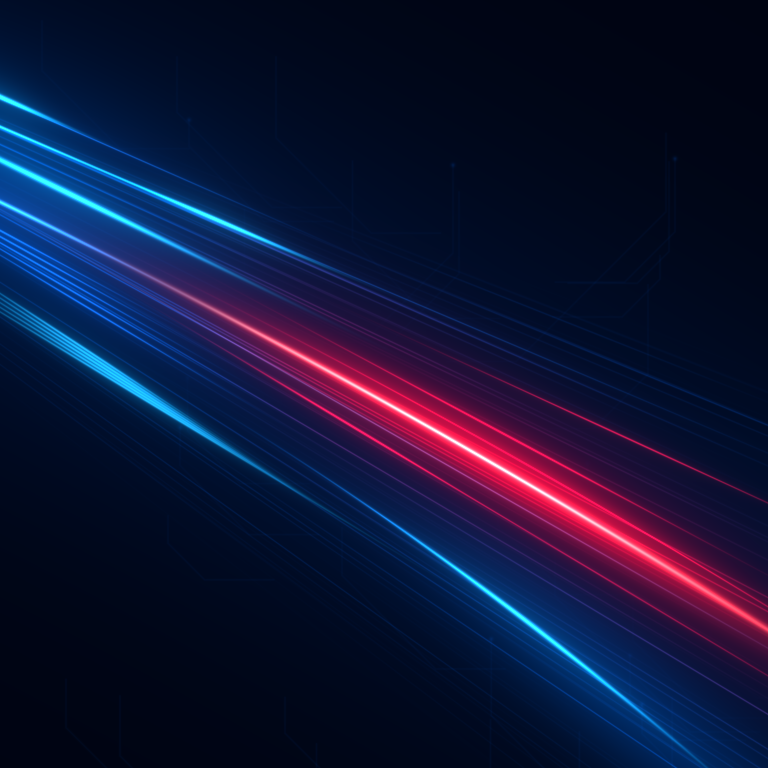
This background is drawn by a Shadertoy shader. Its source:

```glsl
// Fanned light streaks, blue and cyan with one hot red beam, cross a dark navy field.
// Each streak is a gently bent line with a soft core, a halo and a fade along its length;
// hashed fan lanes add fine filaments, and segment distances draw faint circuit traces.

#define NAVY  vec3(0.0, 0.015, 0.07)
#define DEEP  vec3(0.0, 0.062, 0.19)
#define BLUE  vec3(0.01, 0.36, 0.85)
#define CYAN  vec3(0.03, 0.72, 0.95)
#define RED   vec3(0.95, 0.04, 0.18)
#define MAIN_PATH vec3(0.263, 0.4836, 0.0735)
#define LOW_PATH  vec3(0.376, 0.496, 0.1975)
#define FINE_WIDTH 0.0011
#define FILAMENT_GAIN 0.36
#define TRACE_GAIN 0.05

float hash(vec2 p) {
    return fract(sin(dot(p, vec2(127.1, 311.7))) * 43758.5453);
}

float bell(float x, float width) {
    return exp(-x * x / (width * width));
}

// Signed distance to the curve y = start + slope * x + bend * x^2
float pathDistance(vec2 p, vec3 path) {
    float y = path.x + p.x * (path.y + path.z * p.x);
    float slope = path.y + 2.0 * path.z * p.x;
    return (p.y - y) / sqrt(1.0 + slope * slope);
}

// span = centre and reach along x; only green-rich tints get a pale centre
vec3 streak(vec2 p, vec3 path, vec2 span, float width, vec3 tint) {
    float d = pathDistance(p, path);
    float fade = bell(p.x - span.x, span.y);
    float w = max(width * mix(0.5, 1.0, fade), FINE_WIDTH);
    float core = bell(d, w);
    float halo = exp(-abs(d) / (w * 5.0));
    return fade * (tint * (core + 0.25 * halo) + 0.3 * tint.g * core * fade);
}

float segmentDistance(vec2 p, vec2 a, vec2 b) {
    vec2 ab = b - a;
    return length(p - a - ab * clamp(dot(p - a, ab) / dot(ab, ab), 0.0, 1.0));
}

// Fine lines spread over a fan whose lanes open toward the right
float filaments(vec2 p, float fan) {
    float sum = 0.0;
    for (int i = 0; i < 3; i++) {
        float layer = float(i);
        float lanes = 45.0 + 30.0 * layer;
        float lane = floor(fan * lanes);
        float shift = hash(vec2(lane, layer));
        float power = hash(vec2(lane, layer + 7.0));
        float centre = hash(vec2(lane, layer + 13.0));
        float d = (fract(fan * lanes) - 0.3 - 0.4 * shift) / lanes * (1.0 + p.x) * 0.85;
        sum += power * power * bell(p.x - centre, 0.2 + 0.3 * shift) * bell(d, FINE_WIDTH);
    }
    return sum * smoothstep(0.1, 0.17, fan) * (1.0 - smoothstep(0.36, 0.52, fan));
}

// Bent circuit lines and small nodes
float circuit(vec2 p) {
    float sum = 0.0;
    for (int i = 0; i < 34; i++) {
        float id = float(i);
        vec2 a = vec2(hash(vec2(id, 1.0)), hash(vec2(id, 2.0)));
        float side = a.x > 0.55 && a.y < 0.5 ? -1.0 : 1.0;
        vec2 b = a + vec2(0.0, 0.03 + 0.1 * hash(vec2(id, 3.0)));
        vec2 c = b + vec2(side, 1.0) * (0.04 + 0.16 * hash(vec2(id, 4.0)));
        vec2 e = c + vec2(side * 0.09, 0.0);
        float d = min(segmentDistance(p, a, b), min(segmentDistance(p, b, c), segmentDistance(p, c, e)));
        sum += bell(d, 0.0013) + (i % 3 == 0 ? 3.0 * bell(length(p - a), 0.003) : 0.0);
    }
    return sum;
}

void mainImage(out vec4 fragColor, in vec2 fragCoord) {
    vec2 p = fragCoord / iResolution.xy;
    p.y = 1.0 - p.y; // measured downward from the top
    float fan = (p.y - 0.27 * p.x) / (1.0 + p.x);
    float beam = pathDistance(p, MAIN_PATH);
    float low = pathDistance(p, LOW_PATH);

    // Dark field and broad hazes
    vec3 color = mix(NAVY, DEEP, bell(beam, 0.33));
    color += vec3(0.0, 0.15, 0.3) * bell(fan - 0.24, 0.135) * bell(p.x, 0.3);
    color += vec3(0.0, 0.11, 0.23) * bell(low, 0.075) * bell(p.x - 0.8, 0.28);
    float redSpan = bell(p.x - 0.67, 0.36);
    color *= 1.0 - vec3(0.0, 0.8, 0.4) * redSpan * bell(beam, 0.06);
    color += redSpan * (vec3(0.22, 0.0, 0.07) * bell(beam + 0.012, 0.09)
                      + vec3(0.5, 0.01, 0.06) * bell(beam, 0.032));

    // Circuit and filaments
    color += BLUE * TRACE_GAIN * circuit(p) * (1.0 - bell(beam, 0.2));
    float redness = bell(beam, 0.1) * smoothstep(0.2, 0.45, p.x);
    color += mix(BLUE, RED, redness) * FILAMENT_GAIN * filaments(p, fan);

    // Upper blue streaks
    color += streak(p, vec3(0.126, 0.44, 0.0), vec2(0.0, 0.075), 0.003, CYAN);
    color += streak(p, vec3(0.128, 0.44, 0.0), vec2(0.1, 0.22), 0.001, BLUE * 0.4);
    color += streak(p, vec3(0.165, 0.43, 0.0), vec2(0.28, 0.11), 0.0028, CYAN);
    color += streak(p, vec3(0.165, 0.43, 0.0), vec2(0.0, 0.2), 0.0018, CYAN * 0.8);
    color += streak(p, vec3(0.165, 0.425, 0.0), vec2(0.5, 0.4), 0.001, BLUE * 0.22);
    color += streak(p, vec3(0.208, 0.49, 0.0), vec2(0.08, 0.2), 0.0036, CYAN);
    color += streak(p, MAIN_PATH, vec2(0.0, 0.14), 0.0025, vec3(0.04, 0.5, 0.95));

    // Left and lower cyan streaks
    for (int i = 0; i < 5; i++) {
        float k = float(i);
        color += streak(p, vec3(0.3 + 0.008 * k, 0.54 + 0.015 * k, 0.0), vec2(0.03 * k, 0.14), 0.0013, BLUE * 0.55);
        color += streak(p, vec3(0.382 + 0.006 * k, 0.655 - 0.012 * k, 0.0), vec2(0.11 + 0.02 * k, 0.12 + 0.02 * k), 0.0017, CYAN * 0.5);
    }
    color += streak(p, LOW_PATH, vec2(0.69, 0.17), 0.003, CYAN * 0.85);
    color += streak(p, LOW_PATH, vec2(0.58, 0.2), 0.0012, BLUE * 0.4);

    // Red companions and the hot main beam
    color += streak(p, vec3(0.195, 0.46, 0.0), vec2(0.82, 0.19), 0.0013, RED * 0.65);
    color += streak(p, vec3(0.214, 0.535, 0.0), vec2(0.67, 0.2), 0.0015, RED * 0.7);
    color += streak(p, MAIN_PATH - vec3(0.012, 0.018, 0.0), vec2(0.75, 0.3), 0.0012, RED * 0.6);
    color += streak(p, vec3(0.28, 0.6, 0.0), vec2(0.46, 0.14), 0.0017, RED * 0.8);
    color += streak(p, vec3(0.28, 0.6, 0.0), vec2(0.8, 0.25), 0.0012, RED * 0.4);
    color += streak(p, vec3(0.273, 0.571, 0.0), vec2(0.55, 0.4), 0.001, vec3(0.16, 0.13, 0.24));
    color += streak(p, MAIN_PATH, vec2(0.68, 0.4), 0.006, vec3(0.9, 0.2, 0.15));
    color += vec3(0.5, 0.75, 0.6) * bell(beam, 0.0022) * bell(p.x - 0.6, 0.28);

    fragColor = vec4(clamp(color, 0.0, 1.0), 1.0);
}
```
